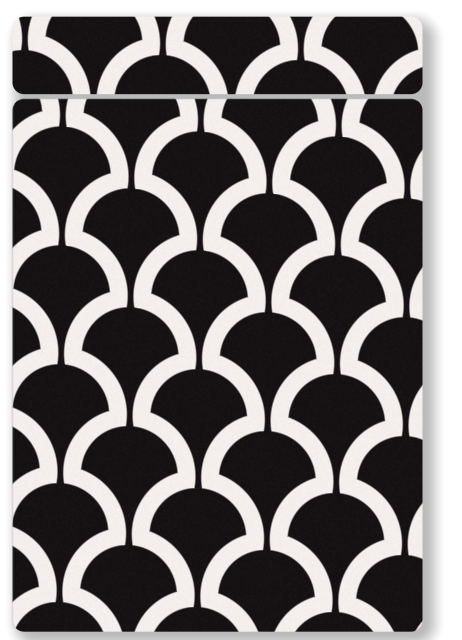
Reproduce this pattern procedurally as a Shadertoy shader.

```glsl
#define CANVAS_HEIGHT 768.0
#define REPEAT vec2(165.6, 142.7)
#define DOME_RADIUS 58.0
#define RING_RADIUS 79.4
#define STEM_HALF_WIDTH 5.0
#define SKEW vec2(0.007, -0.036)
#define CORNER_RADIUS 14.0
#define SHADOW_STRENGTH 0.27
#define EDGE_SOFTNESS 1.3
#define GRAIN 0.015
#define INK vec3(0.085, 0.07, 0.075)
#define CREAM vec3(0.955, 0.937, 0.927)

float hash21(vec2 p) {
    vec3 q = fract(vec3(p.xyx) * 0.1031);
    q += dot(q, q.yzx + 33.33);
    return fract((q.x + q.y) * q.z);
}

float roundedBox(vec2 p, vec2 lo, vec2 hi, float radius) {
    vec2 d = abs(p - 0.5 * (lo + hi)) - 0.5 * (hi - lo) + radius;
    return length(max(d, 0.0)) + min(max(d.x, d.y), 0.0) - radius;
}

// One fan: a dome and its stem, trimmed by the rings of the next row
float fan(vec2 p) {
    p.x = abs(p.x);
    float body = min(length(p) - DOME_RADIUS, p.x - STEM_HALF_WIDTH);
    return max(body, RING_RADIUS - length(p - 0.5 * REPEAT));
}

// Two interleaved grids of fans on a slightly skewed lattice
float fanField(vec2 p) {
    p += SKEW * p.yx;
    float d = 1e3;
    for (int i = 0; i < 2; i++) {
        vec2 q = p - 0.5 * REPEAT * float(i);
        vec2 corner = vec2(0.5 * REPEAT.x, DOME_RADIUS);
        d = min(d, fan(mod(q + corner, REPEAT) - corner));
    }
    return d;
}

vec3 fabric(vec2 p, vec2 domeCenter, float softness) {
    float d = fanField(p - domeCenter);
    vec3 color = mix(INK, CREAM, smoothstep(-softness, softness, d));
    return color + GRAIN * (hash21(floor(p / 2.0)) - 0.5);
}

void mainImage(out vec4 fragColor, in vec2 fragCoord) {
    // Canvas units, with y running down from the top
    float unit = CANVAS_HEIGHT / iResolution.y;
    vec2 p = vec2(fragCoord.x, iResolution.y - fragCoord.y) * unit;
    float edge = 0.7 * unit;
    float softness = max(EDGE_SOFTNESS, edge);

    // Page and soft shadow
    float shadow = roundedBox(p - vec2(9.0, 9.0), vec2(15, 20), vec2(507, 758), 20.0);
    vec3 color = vec3(1.0 - SHADOW_STRENGTH * smoothstep(20.0, -8.0, shadow));

    // Upper and lower panels, each with its own lattice offset
    float upper = roundedBox(p, vec2(15, 20), vec2(507, 113), CORNER_RADIUS);
    float lower = roundedBox(p, vec2(15, 118.5), vec2(507, 758), CORNER_RADIUS);
    color = mix(color, fabric(p, vec2(195, 124), softness), smoothstep(edge, -edge, upper));
    color = mix(color, fabric(p, vec2(238.5, 501), softness), smoothstep(edge, -edge, lower));

    // Pale rim along the top and left of the lower panel
    float lit = smoothstep(edge, -edge, max(p.x - 18.0, 0.0) * max(p.y - 121.0, 0.0));
    float rim = smoothstep(1.0 + edge, 0.0, abs(lower)) * lit;
    color = mix(color, vec3(0.68), 0.6 * rim);

    fragColor = vec4(color, 1.0);
}
```
